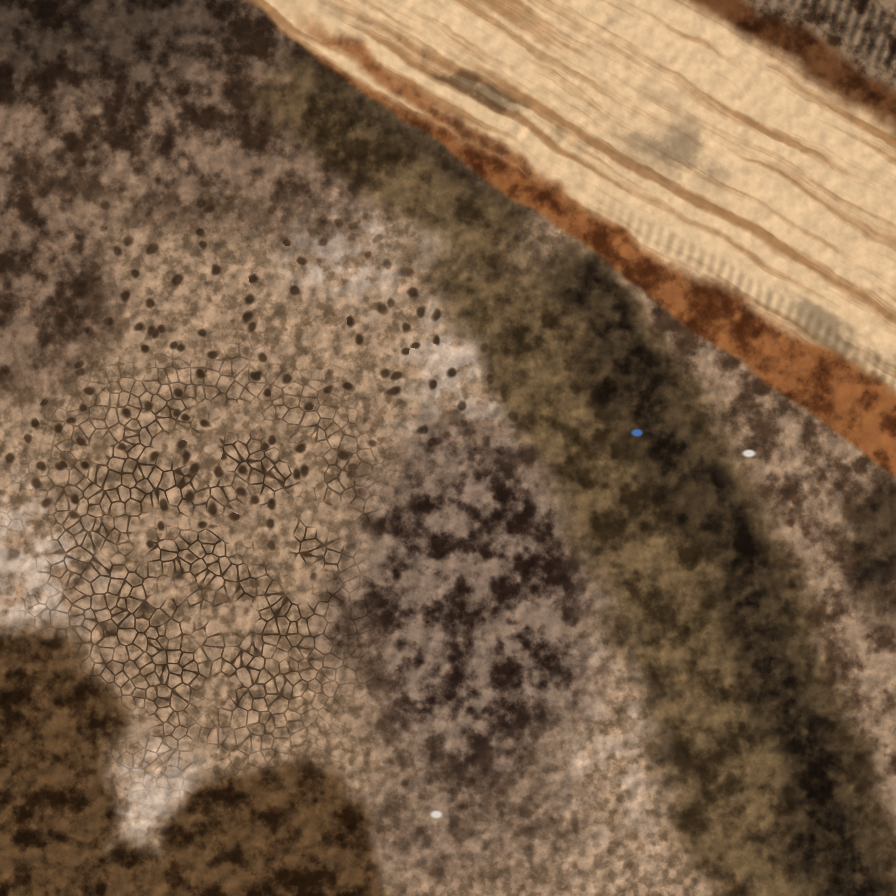
This texture is drawn by a three.js fragment shader. Its source:

```glsl
varying vec2 vUv;

float hash(vec2 p) {
  vec3 q = fract(vec3(p.xyx) * 0.1031);
  q += dot(q, q.yzx + 33.33);
  return fract((q.x + q.y) * q.z);
}

float noise(vec2 p) {
  vec2 i = floor(p), f = fract(p), e = vec2(1, 0);
  f = f * f * (3.0 - 2.0 * f);
  return mix(mix(hash(i), hash(i + e), f.x),
             mix(hash(i + e.yx), hash(i + e.xx), f.x), f.y);
}

float fbm(vec2 p) {
  float sum = 0.0, amp = 0.5;
  for (int i = 0; i < 5; i++) {
    sum += amp * noise(p);
    p = mat2(0.8, 0.6, -0.6, 0.8) * p * 2.03 + 7.1;
    amp *= 0.5;
  }
  return sum;
}

// Nearest cell distance, gap to the second nearest, cell identity
vec3 cells(vec2 p) {
  vec3 best = vec3(8, 8, 0);
  for (int k = 0; k < 9; k++) {
    vec2 c = floor(p) + vec2(mod(float(k), 3.0), floor(float(k) / 3.0)) - 1.0;
    float d = length(c + vec2(hash(c), hash(c + 51.7)) - p);
    if (d < best.x) best = vec3(d, best.x, hash(c + 17.3));
    else best.y = min(best.y, d);
  }
  return vec3(best.x, best.y - best.x, best.z);
}

// Soft ellipse, 1 inside and 0 outside
float blob(vec2 p, float x, float y, float rx, float ry, float soft) {
  float d = length((p - vec2(x, y)) / vec2(rx, ry));
  return 1.0 - smoothstep(1.0 - soft, 1.0 + soft, d);
}

float band(float x, float lo, float hi, float soft) {
  return smoothstep(lo - soft, lo + soft, x) * (1.0 - smoothstep(hi - soft, hi + soft, x));
}

// Clumped plants: dark hollows between lit tufts
vec3 scrub(vec2 p, vec3 shade, vec3 lit, float scale) {
  float tuft = fbm(p * scale) * 0.65 + fbm(p * scale * 2.7 + 9.0) * 0.35;
  return mix(shade, lit, smoothstep(0.3, 0.63, tuft));
}

vec3 roadColor(float along, float across, vec2 p) {
  float lane = across - 0.1 * along;
  float streak = fbm(vec2(along * 5.0, lane * 75.0));
  float rut = noise(vec2(along * 4.0 + 3.0, lane * 42.0));
  float wobble = 0.03 * (fbm(p * 22.0) - 0.48);
  vec3 sand = mix(vec3(0.66, 0.49, 0.33), vec3(0.89, 0.75, 0.58), smoothstep(0.25, 0.6, streak));
  sand *= 1.0 - 0.35 * smoothstep(0.7, 0.9, rut) * smoothstep(0.35, 0.6, fbm(p * 30.0));
  vec3 rust = scrub(p, vec3(0.30, 0.16, 0.08), vec3(0.60, 0.38, 0.22), 36.0);
  float clay = 1.0 - smoothstep(-0.018, 0.0, lane + wobble);
  clay = max(clay, 0.85 * band(across + wobble, 0.022, 0.038, 0.007) * band(along, 0.08, 0.5, 0.05));
  vec3 col = mix(sand, rust, clay);
  // Tread marks and the outer verge
  float tread = 0.5 + 0.5 * sin(along * 480.0 + across * 160.0);
  col *= 1.0 - 0.15 * tread * band(lane, -0.006, 0.018, 0.005) * smoothstep(0.4, 0.55, along);
  float outer = across - 0.265 - 0.07 * along + wobble;
  col = mix(col, rust * 0.7, smoothstep(-0.012, 0.012, outer));
  vec3 verge = scrub(p, vec3(0.23, 0.16, 0.11), vec3(0.56, 0.46, 0.36), 45.0);
  verge *= 1.0 - 0.35 * tread * band(outer, 0.055, 0.1, 0.008);
  return mix(col, verge, smoothstep(0.025, 0.045, outer));
}

void main() {
  vec2 p = vUv;
  vec2 warp = vec2(fbm(p * 14.0), fbm(p * 14.0 + 40.0)) - 0.48;
  vec2 q = p + 0.07 * warp, r = p - vec2(0.27, 1.0);
  float along = dot(r, vec2(0.809, -0.588));
  float across = dot(r, vec2(0.588, 0.809)) + 0.02 * warp.y;
  float grain = fbm(p * 120.0);
  float relief = fbm(p * 70.0) - fbm(p * 70.0 + vec2(0.35, -0.35));

  // Dry mud with chalky patches
  vec3 col = mix(vec3(0.46, 0.37, 0.28), vec3(0.67, 0.55, 0.44), smoothstep(0.25, 0.65, grain));
  float chalk = blob(q, 0.4, 0.72, 0.09, 0.06, 0.5) + blob(q, 0.52, 0.57, 0.075, 0.09, 0.5)
    + blob(q, 0.02, 0.36, 0.08, 0.09, 0.4) + blob(q, 0.17, 0.11, 0.07, 0.07, 0.5)
    + 0.6 * blob(q, 0.69, 0.2, 0.07, 0.17, 0.5);
  col = mix(col, vec3(0.76, 0.67, 0.59), min(chalk, 1.0) * smoothstep(0.36, 0.62, fbm(p * 48.0)));

  // Cracked basin and scattered holes
  float crack = 1.0 - smoothstep(0.03, 0.2, cells((p + 0.012 * warp) * 68.0).y);
  crack *= smoothstep(0.3, 0.55, fbm(p * 26.0)) * blob(q, 0.24, 0.38, 0.19, 0.21, 0.45);
  vec3 pit = cells((p + 0.03 * warp) * 44.0);
  float hole = (1.0 - smoothstep(0.12, 0.32, pit.x)) * step(0.62, pit.z);
  hole *= max(blob(q, 0.2, 0.58, 0.3, 0.25, 0.4), blob(q, 0.5, 0.57, 0.1, 0.13, 0.4));
  col = mix(col, vec3(0.21, 0.15, 0.1), 0.85 * max(crack, hole));

  // Brown scrub in the upper left, mauve thicket in the center
  vec3 brown = scrub(p, vec3(0.17, 0.115, 0.08), vec3(0.52, 0.42, 0.34), 38.0);
  float upper = smoothstep(0.7, 0.86, q.y + 0.1 * q.x) * (1.0 - smoothstep(0.34, 0.48, q.x));
  col = mix(col, brown, 0.9 * max(upper, blob(q, 0.0, 0.7, 0.13, 0.14, 0.4)));
  col *= 1.0 - 0.4 * blob(q, 0.03, 1.0, 0.25, 0.1, 0.5);
  vec3 mauve = scrub(p, vec3(0.16, 0.11, 0.085), vec3(0.54, 0.45, 0.38), 41.0);
  col = mix(col, mauve, blob(q, 0.525, 0.33, 0.14, 0.19, 0.3));
  col = mix(col, mauve, 0.55 * blob(q, 0.52, 0.09, 0.12, 0.08, 0.6));

  // Mossy mounds
  vec3 moss = scrub(p, vec3(0.15, 0.095, 0.05), vec3(0.38, 0.28, 0.18), 46.0);
  float mound = max(blob(q, 0.01, 0.12, 0.13, 0.18, 0.12), blob(q, 0.31, 0.01, 0.13, 0.145, 0.1));
  col = mix(col, moss, max(mound, blob(q, 0.12, 0.0, 0.12, 0.06, 0.3)));

  // Olive hedge, dark ditch and bank
  float ditch = q.x - (0.95 - 0.2 * q.y - 0.37 * q.y * q.y);
  float below = 1.0 - smoothstep(0.67, 0.74, q.y);
  vec3 olive = scrub(p, vec3(0.17, 0.125, 0.07), vec3(0.43, 0.345, 0.235), 34.0);
  vec3 shadow = scrub(p, vec3(0.07, 0.05, 0.035), vec3(0.29, 0.23, 0.16), 36.0);
  vec3 bank = scrub(p, vec3(0.3, 0.22, 0.16), vec3(0.62, 0.51, 0.41), 42.0);
  col = mix(col, bank, below * smoothstep(0.03, 0.06, ditch));
  col = mix(col, olive, 0.92 * below * band(ditch, -0.165, 0.06, 0.025));
  col = mix(col, shadow, 0.9 * below * band(ditch, -0.045, 0.035, 0.022));
  float slope = band(across, -0.09, 0.005, 0.018) * band(along, 0.08, 0.41, 0.035);
  col = mix(col, mix(olive, shadow, 0.7 * smoothstep(-0.05, 0.0, across)), 0.9 * slope);
  col = mix(col, shadow, 0.8 * blob(q, 0.985, 0.39, 0.03, 0.08, 0.5));

  // Sunlit relief, road and debris
  col *= 1.0 + 0.65 * relief;
  vec3 road = roadColor(along, across, p) * (0.92 + 0.16 * grain + 0.2 * relief);
  col = mix(col, road, smoothstep(-0.004, 0.004, across));
  col = mix(col, vec3(0.28, 0.44, 0.68), blob(p, 0.711, 0.517, 0.006, 0.004, 0.4));
  float litter = blob(p, 0.836, 0.494, 0.007, 0.004, 0.4) + blob(p, 0.487, 0.091, 0.006, 0.004, 0.4);
  gl_FragColor = vec4(mix(col, vec3(0.85, 0.83, 0.8), litter), 1.0);
}
```
